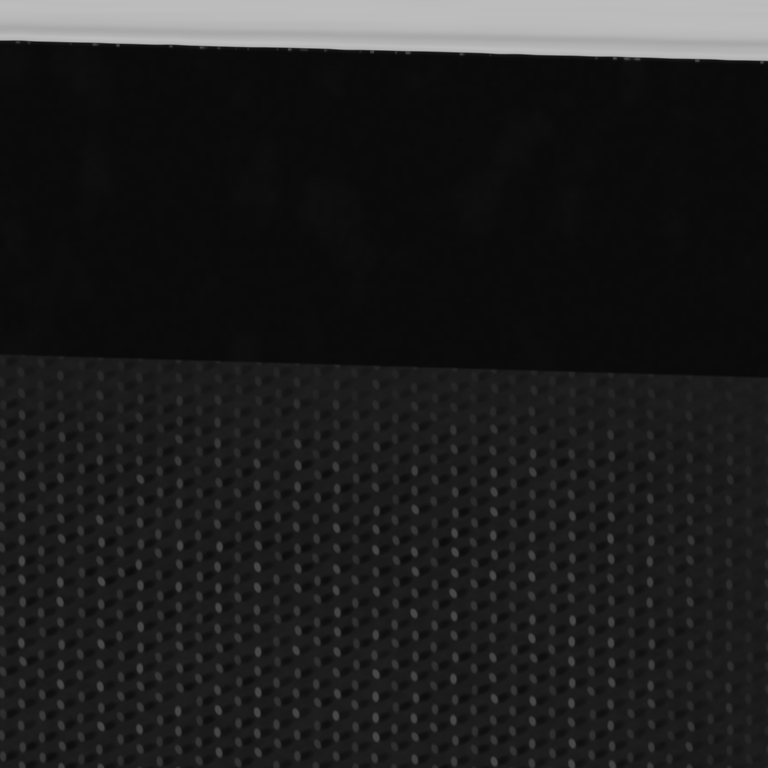
Give the GLSL for this texture, as a WebGL 2 fragment shader.

```glsl
#version 300 es
precision highp float;
// A pale wall strip above a smooth black band, with dark woven mesh below.
// Tilted lines split the zones; the mesh is a staggered lattice of glinting
// threads and slanted hollows, jittered by hashes and faded by soft masks.
uniform vec2 u_resolution;
out vec4 fragColor;

const vec2 PITCH = vec2(0.02559, 0.02695);  // column and row spacing
const vec2 FIRST_KNOT = vec2(0.0286, 0.5658);
const float ROW_SLOPE = 0.034;

float hash(vec2 p) {
  vec3 q = fract(vec3(p.xyx) * 0.1031);
  q += dot(q, q.yzx + 33.33);
  return fract((q.x + q.y) * q.z);
}

float noise(vec2 p) {
  vec2 i = floor(p), f = fract(p);
  f = f * f * (3.0 - 2.0 * f);
  return mix(mix(hash(i), hash(i + vec2(1, 0)), f.x),
             mix(hash(i + vec2(0, 1)), hash(i + vec2(1, 1)), f.x), f.y);
}

float fbm(vec2 p) {
  return 0.55 * noise(p) + 0.3 * noise(p * 2.1 + 7.0) + 0.15 * noise(p * 4.3 + 19.0);
}

// Soft line of given half width around zero
float ridge(float d, float width) {
  return exp(-d * d / (width * width));
}

// Normalised distance to a tilted ellipse
float ellipse(vec2 p, vec2 radii, float angle) {
  float c = cos(angle), s = sin(angle);
  return length(vec2(c * p.x + s * p.y, c * p.y - s * p.x) / radii);
}

// Wall brightness; above is the height over the band's upper edge
float wall(vec2 p, float above) {
  float tone = mix(0.705, 0.735, smoothstep(0.015, 0.045, above));
  tone -= 0.05 * ridge(above - 0.016 - 0.006 * p.x, 0.006);
  tone += 0.03 * ridge(above - 0.006, 0.003);
  return tone + 0.012 * (noise(p * vec2(9.0, 160.0)) - 0.5);
}

// Band brightness with faint scuffs and a catching upper rim
float band(vec2 p, float below) {
  float scuff = smoothstep(0.55, 0.85, fbm(p * vec2(16.0, 11.0) + 3.0));
  float tone = 0.041 + 0.012 * scuff + 0.006 * (noise(p * 110.0) - 0.5);
  float spark = smoothstep(0.72, 0.95, noise(vec2(p.x * 130.0, 4.0)));
  return tone + (0.03 + 0.22 * spark) * ridge(below - 0.002, 0.002);
}

// Mesh brightness; below is the depth under the band's lower edge
float mesh(vec2 p, float below) {
  float rightFade = 1.0 - smoothstep(0.72, 1.02, p.x);
  float topFade = smoothstep(0.004, 0.14, below);
  float contrast = mix(0.35, 1.0, rightFade) * mix(0.45, 1.0, topFade);
  float glint = 0.0, hollow = 0.0;
  float column = floor((p.x - FIRST_KNOT.x) / PITCH.x + 0.5);

  for (int i = -1; i <= 1; i++) {
    float col = column + float(i);
    float odd = mod(col, 2.0);
    float x = FIRST_KNOT.x + col * PITCH.x;
    float start = FIRST_KNOT.y + ROW_SLOPE * x + 0.5 * odd * PITCH.y;
    float row = floor((p.y - start) / PITCH.y + 0.5);
    for (int j = -1; j <= 1; j++) {
      vec2 id = vec2(col, row + float(j)) + 60.0;
      float r1 = hash(id), r2 = hash(id + 91.0), r3 = hash(id + 173.0);
      vec2 d = p - vec2(x, start + (row + float(j)) * PITCH.y);
      d -= (vec2(r1, r2) - 0.5) * vec2(0.003, 0.004);
      float knot = ellipse(d, vec2(0.0043, 0.0068), -0.3 + 0.5 * (r2 - 0.5));
      float power = mix(1.0, 0.62, odd) * mix(0.6, 1.1, r3);
      glint = max(glint, power * (1.0 - smoothstep(0.55, 1.35, knot)));
      float gap = ellipse(d - vec2(0.011, -0.001), vec2(0.0105, 0.0058), -0.45);
      hollow = max(hollow, (0.6 + 0.4 * r1) * (1.0 - smoothstep(0.3, 1.4, gap)));
    }
  }
  float base = 0.108 + 0.025 * (fbm(p * vec2(75.0, 95.0)) - 0.5);
  base += 0.012 * (fbm(p * 7.0) - 0.5);
  float tone = base - 0.055 * hollow * contrast;
  float lower = mix(0.8, 1.05, smoothstep(0.5, 0.75, p.y));
  return mix(tone, 0.265 * lower, clamp(glint * contrast, 0.0, 1.0));
}

void main() {
  // x runs right, y runs down from the top edge
  vec2 p = gl_FragCoord.xy / u_resolution;
  p.y = 1.0 - p.y;
  float soft = max(0.0014, 0.8 / u_resolution.y);

  // Signed depths under the two tilted boundaries
  float upper = p.y - (0.0525 + 0.027 * p.x + 0.0008 * (noise(vec2(p.x * 40.0, 1.0)) - 0.5));
  float lower = p.y - (0.461 + 0.030 * p.x);

  float tone = mix(wall(p, -upper), band(p, upper), smoothstep(-soft, soft, upper));
  tone = mix(tone, mesh(p, lower), smoothstep(-soft, soft * 2.0, lower));
  fragColor = vec4(vec3(tone), 1.0);
}
```
